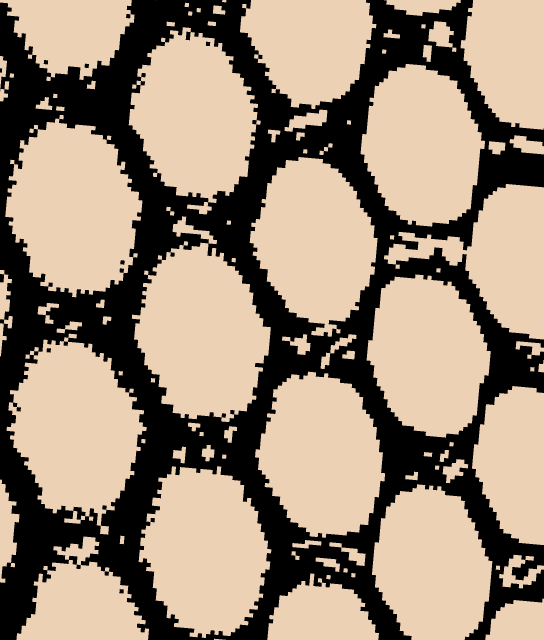
Give the GLSL for this pattern, as a Shadertoy shader.

```glsl
// Draws a skewed mesh of rough black strands around pale, rounded hexagonal holes.
#define PALE vec3(0.93, 0.82, 0.71)
#define BLACK vec3(0.0)
#define ORIGIN vec2(0.492, 0.626)     // centre of the hole in column 0, row 0
#define COLUMN_STEP vec2(0.173, 0.147)
#define ROW_STEP vec2(-0.009, 0.335)
#define HOLE_RADII vec2(0.100, 0.128)
#define GAP_RADII vec2(0.066, 0.034)  // knot between stacked holes
#define GRAIN 0.0064                  // size of the square grains
#define GRAIN_TILT 0.09
#define ROUGH_LEFT 0.17
#define ROUGH_RIGHT 0.035
#define SAMPLES 3

float hash(vec2 p) {
    vec3 h = fract(p.xyx * 0.1031);
    h += dot(h, h.yzx + 33.33);
    return fract((h.x + h.y) * h.z);
}

float valueNoise(vec2 p) {
    vec2 cell = floor(p), f = fract(p);
    f = f * f * (3.0 - 2.0 * f);
    return mix(mix(hash(cell), hash(cell + vec2(1, 0)), f.x),
               mix(hash(cell + vec2(0, 1)), hash(cell + vec2(1, 1)), f.x), f.y);
}

mat2 rotation(float angle) {
    float c = cos(angle), s = sin(angle);
    return mat2(c, s, -s, c);
}

// Columns crowd together and rows shorten toward the right
vec2 rowStep(float column) {
    return ROW_STEP - vec2(0.0, 0.0052 * column);
}

vec2 latticePoint(float column, float row) {
    vec2 bend = vec2(-0.0059 * column * column, 0.0);
    return ORIGIN + column * COLUMN_STEP + bend + row * rowStep(column);
}

// Gauge of a hole: below 1 inside, between an ellipse and a hexagon
float holeGauge(vec2 offset, float column, vec2 id) {
    float size = (1.0 - 0.025 * column) * (0.975 + 0.05 * hash(id + 71.0));
    vec2 q = offset / (HOLE_RADII * size);
    q.x += 0.12 * q.y;
    float round_ = length(q);
    float hexagon = max(abs(q.y), abs(q.x) + 0.5 * abs(q.y));
    return max(round_, mix(round_, hexagon, 0.7));
}

// Pale slivers left open between crossing threads in a knot
bool isSliver(vec2 offset, vec2 id, float grainValue, float leftness) {
    float reach = length(offset / GAP_RADII);
    float slant = hash(id + 13.0) < 0.6 ? 0.42 : -0.42;
    vec2 streak = rotation(slant) * offset / vec2(0.021, 0.0105);
    float openness = valueNoise(streak + 37.0 * id + 200.0);
    openness += 0.16 * (grainValue - 0.5);
    return reach < 1.0 && openness > 0.60 + 0.10 * leftness + 0.10 * reach * reach;
}

// 1 where the surface is pale, 0 where it is black
float paleAt(vec2 p) {
    // Snap to tilted square grains
    mat2 tilt = rotation(GRAIN_TILT);
    vec2 grain = floor(tilt * p / GRAIN) + 300.0;
    p = (grain - 299.5) * GRAIN * tilt;

    float grainValue = hash(grain);
    float leftness = 1.0 - smoothstep(0.0, 0.75, p.x);
    float rough = mix(ROUGH_RIGHT, ROUGH_LEFT, leftness);
    float ripple = 0.09 * (valueNoise(p * 28.0 + 50.0) - 0.5)
                 + rough * (grainValue - 0.5);

    float nearestColumn = round((p.x - ORIGIN.x) / COLUMN_STEP.x);
    float gauge = 10.0;
    bool sliver = false;
    for (int i = -1; i <= 1; i++) {
        float column = nearestColumn + float(i);
        float row = (p.y - latticePoint(column, 0.0).y) / rowStep(column).y;

        // Nearest hole in this column
        vec2 id = vec2(column, round(row)) + 20.0;
        vec2 jitter = 0.008 * (vec2(hash(id), hash(id + 41.0)) - 0.5);
        vec2 offset = p - latticePoint(column, round(row)) - jitter;
        gauge = min(gauge, holeGauge(offset, column, id));

        // Nearest knot, halfway between two holes
        float knotRow = floor(row) + 0.5;
        vec2 knotOffset = p - latticePoint(column, knotRow);
        sliver = sliver || isSliver(knotOffset, vec2(column, floor(row)) + 20.0,
                                    grainValue, leftness);
    }

    // Sparse dark specks inside the holes
    bool speck = hash(grain + 517.0) > 0.9994;
    bool hole = gauge + ripple < 1.0 && !speck;
    return hole || (sliver && gauge > 1.06) ? 1.0 : 0.0;
}

void mainImage(out vec4 fragColor, in vec2 fragCoord) {
    // Average subsamples for smooth grain edges
    float pale = 0.0;
    for (int i = 0; i < SAMPLES * SAMPLES; i++) {
        vec2 shift = (vec2(i % SAMPLES, i / SAMPLES) + 0.5) / float(SAMPLES) - 0.5;
        pale += paleAt((fragCoord + shift) / iResolution.y);
    }
    pale /= float(SAMPLES * SAMPLES);
    fragColor = vec4(mix(BLACK, PALE, pale), 1.0);
}
```
